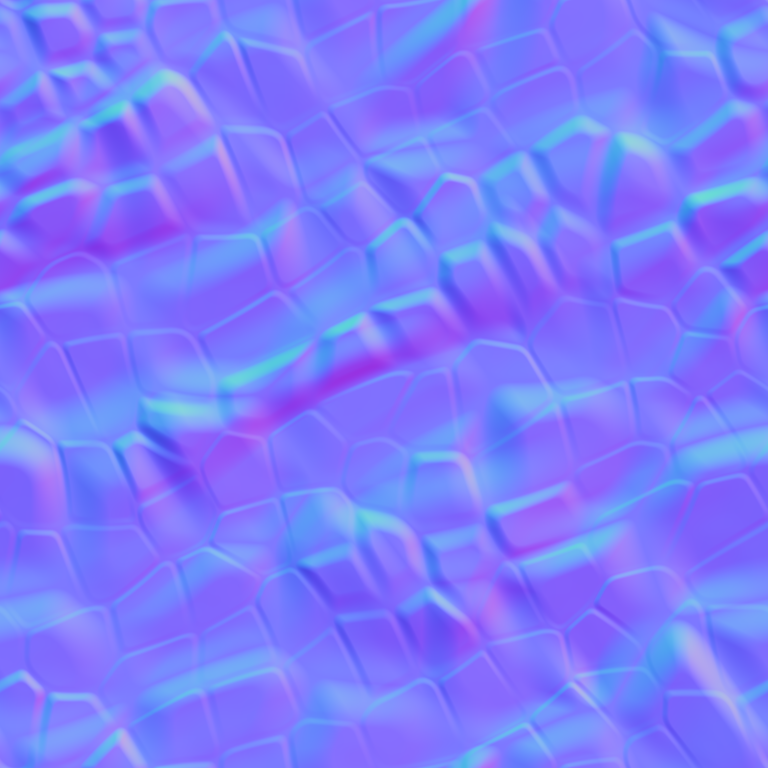
This texture map is drawn by a WebGL 1 fragment shader. Its source:

```glsl
precision highp float;
// Tileable normal map of weathered rock: tilted slabs with raised clusters of rounded blocks.
uniform vec2 u_resolution;

const float TAU = 6.2831853;

// Each grid is an integer matrix (two rows), so its lattice repeats over the unit tile.
const vec4 BLOCK_GRID = vec4(10.0, 4.0, -4.0, 10.0);
const vec4 SLAB_GRID = vec4(5.0, 2.0, -2.0, 5.0);
const vec4 MOUND_GRID = vec4(3.0, 1.0, -3.0, 6.0);
const vec4 DENT_GRID = vec4(23.0, 9.0, -9.0, 23.0);

const float STEP = 0.0015;               // sampling distance for the slope
const vec2 SLOPE_SCALE = vec2(0.75, 1.0);
const vec2 LEAN = vec2(-0.02, -0.03);    // overall tilt of the surface

vec2 hash2(vec2 n, float seed) {
  vec3 v = fract(vec3(n.xyx) * vec3(0.1031, 0.1030, 0.0973) + seed * 0.0713);
  v += dot(v, v.yzx + 33.33);
  return fract((v.xx + v.yz) * v.zy);
}

vec2 toGrid(vec2 p, vec4 grid) {
  return vec2(dot(grid.xy, p), dot(grid.zw, p));
}

vec2 fromGrid(vec2 q, vec4 grid) {
  float area = grid.x * grid.w - grid.y * grid.z;
  return vec2(grid.w * q.x - grid.y * q.y, grid.x * q.y - grid.z * q.x) / area;
}

// Random pair for a lattice cell, identical for all cells one tile apart.
vec2 cellRandom(vec2 cell, vec4 grid, float seed) {
  float area = grid.x * grid.w - grid.y * grid.z;
  vec2 tilePos = vec2(grid.w * cell.x - grid.y * cell.y, grid.x * cell.y - grid.z * cell.x);
  return hash2(floor(mod(tilePos + 0.5, area)), seed + grid.x);
}

float noise(vec2 p, vec4 grid, float seed) {
  vec2 q = toGrid(p, grid), cell = floor(q), f = q - cell;
  f = f * f * f * (f * (f * 6.0 - 15.0) + 10.0);
  float a = cellRandom(cell, grid, seed).x;
  float b = cellRandom(cell + vec2(1.0, 0.0), grid, seed).x;
  float c = cellRandom(cell + vec2(0.0, 1.0), grid, seed).x;
  float d = cellRandom(cell + vec2(1.0, 1.0), grid, seed).x;
  return mix(mix(a, b, f.x), mix(c, d, f.x), f.y);
}

float smoothMin(float a, float b, float k) {
  float h = max(k - abs(a - b), 0.0) / k;
  return min(a, b) - 0.25 * h * h * k;
}

vec2 site(vec2 cell, vec4 grid, float jitter) {
  return cell + 0.5 + jitter * (cellRandom(cell, grid, 1.0) - 0.5);
}

// Voronoi cell around p: edge distance and offset from the site, in grid units.
vec3 voronoi(vec2 p, vec4 grid, float jitter, out vec2 cell) {
  vec2 q = toGrid(p, grid), base = floor(q), near = vec2(0.0);
  float best = 9.0, edge = 1.0;
  cell = base;
  for (int j = -1; j <= 1; j++) for (int i = -1; i <= 1; i++) {
    vec2 c = base + vec2(float(i), float(j));
    vec2 r = site(c, grid, jitter) - q;
    if (dot(r, r) < best) { best = dot(r, r); near = r; cell = c; }
  }
  for (int j = -1; j <= 1; j++) for (int i = -1; i <= 1; i++) {
    vec2 r = site(cell + vec2(float(i), float(j)), grid, jitter) - q;
    vec2 side = r - near;
    if (dot(side, side) > 0.001)
      edge = smoothMin(edge, dot(0.5 * (near + r), normalize(side)), 0.09);
  }
  return vec3(edge, -near);
}

// Plateau with a soft rim, tilted at random but mostly rising along the grid's y axis.
float plateau(vec3 v, vec2 rnd, float rim, float rise, float tilt) {
  vec2 slope = vec2(0.0, tilt) + 0.16 * (rnd - 0.5);
  return smoothstep(0.0, rim, v.x) * (rise + dot(v.yz, slope));
}

float height(vec2 p) {
  // Slow warp turns the rows of stones.
  vec2 w = p + 0.02 * vec2(sin(TAU * (2.0 * p.y + p.x)), sin(TAU * (2.0 * p.x - p.y) + 1.3));
  vec2 cell;

  vec3 v = voronoi(w, SLAB_GRID, 0.75, cell);
  float slabs = plateau(v, cellRandom(cell, SLAB_GRID, 5.0), 0.28, 0.03, 0.12);

  // Whole blocks stand out where the mound is high, elsewhere only thin cracks remain.
  v = voronoi(w, BLOCK_GRID, 0.62, cell);
  vec2 center = fromGrid(site(cell, BLOCK_GRID, 0.62), BLOCK_GRID);
  float level = smoothstep(0.42, 0.68, noise(center, MOUND_GRID, 2.0));
  float blocks = plateau(v, cellRandom(cell, BLOCK_GRID, 5.0), mix(0.09, 0.27, level), 0.065, 0.13);

  float mound = smoothstep(0.3, 0.85, noise(w, MOUND_GRID, 2.0));
  float dents = noise(w, DENT_GRID, 3.0);
  return slabs / length(SLAB_GRID.xy) + mix(0.13, 1.0, level) * blocks / length(BLOCK_GRID.xy)
       + 0.019 * mound + 0.0008 * dents;
}

void main() {
  vec2 p = gl_FragCoord.xy / u_resolution;
  vec2 e = vec2(STEP, 0.0);
  vec2 slope = vec2(height(p + e.xy) - height(p - e.xy), height(p + e.yx) - height(p - e.yx)) / (2.0 * STEP);
  vec3 normal = normalize(vec3(LEAN - slope * SLOPE_SCALE, 1.0));
  gl_FragColor = vec4(0.5 + 0.5 * normal, 1.0);
}
```
